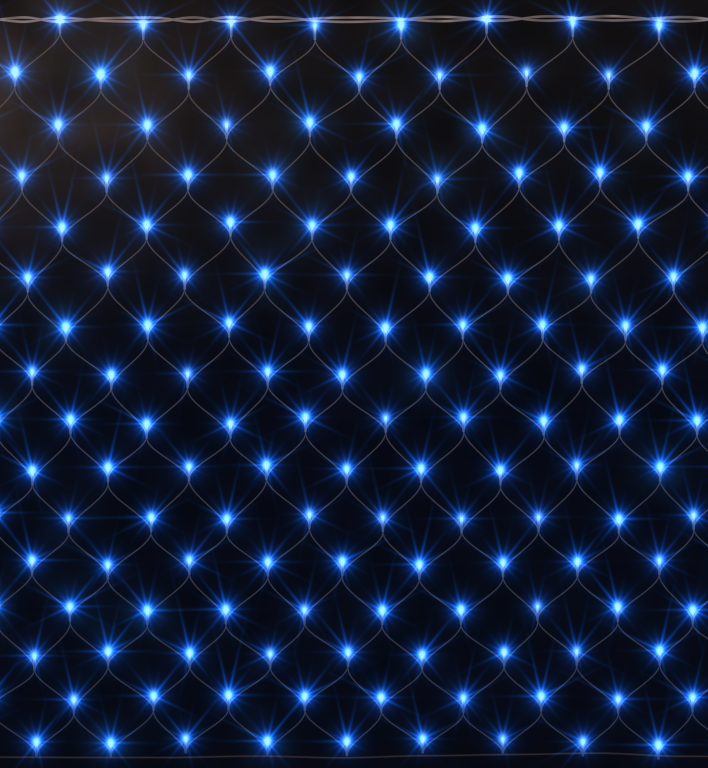
A Shadertoy shader for this pattern:

```glsl
#define ROWS 16.0
#define FIRST_ROW 0.0286      // height of the first row, measured from the top
#define ROW_STEP 0.0677
#define ROW_SHRINK 0.00035    // rows draw closer together downwards
#define COLUMN_ORIGIN 0.297
#define JITTER 0.010
#define SOCKET 0.018
#define WIRE_HALF 0.0009
#define GLOW_SIZE 0.0086
#define RAYS 14.0
#define TAU 6.2831853

float hash(vec2 p) {
    vec3 q = fract(p.xyx * 0.1031);
    q += dot(q, q.yzx + 33.33);
    return fract((q.x + q.y) * q.z);
}

float noise(vec2 p) {
    vec2 i = floor(p), f = fract(p);
    f = f * f * (3.0 - 2.0 * f);
    return mix(mix(hash(i), hash(i + vec2(1, 0)), f.x),
               mix(hash(i + vec2(0, 1)), hash(i + 1.0), f.x), f.y);
}

float columnStep(float row) {
    return mix(0.1113, 0.1016, smoothstep(0.0, 8.0, row));
}

float rowAt(float y) {
    float d = ROW_STEP * ROW_STEP - 4.0 * ROW_SHRINK * (y - FIRST_ROW);
    return (ROW_STEP - sqrt(max(d, 0.0))) / (2.0 * ROW_SHRINK);
}

// Bulb position; odd rows are shifted by half a column
vec2 bulbAt(float column, float row) {
    vec2 id = vec2(column, row);
    vec2 wobble = vec2(hash(id + 7.3), hash(id + 41.7)) - 0.5;
    return vec2(COLUMN_ORIGIN + columnStep(row) * (column + 0.5 * mod(row, 2.0)),
                FIRST_ROW + row * (ROW_STEP - ROW_SHRINK * row)) + JITTER * wobble;
}

float stroke(float dist, float halfWidth) {
    float px = 0.8 / iResolution.y;
    return 1.0 - smoothstep(halfWidth - px, halfWidth + px, dist);
}

// S-shaped wire, vertical at both ends
float wire(vec2 p, vec2 a, vec2 b, float bend) {
    float h = b.y - a.y, t = (p.y - a.y) / h;
    if (t < 0.0 || t > 1.0) return 0.0;
    float x = mix(a.x, b.x, t * t * (3.0 - 2.0 * t)) + bend * t * (1.0 - t);
    float slope = ((b.x - a.x) * 6.0 * t * (1.0 - t) + bend * (1.0 - 2.0 * t)) / h;
    return stroke(abs(p.x - x) * inversesqrt(1.0 + slope * slope), WIRE_HALF);
}

// Blue halo, thin rays and a pale core
vec3 bulbLight(vec2 q, vec2 id) {
    float r = length(q) + 1e-5;
    float sector = (atan(q.y, q.x) / TAU) * RAYS + 0.5;
    float ray = mod(floor(sector), RAYS);
    float across = (fract(sector) - 0.5) * TAU / RAYS * r;
    float reach = mix(0.007, 0.024, pow(hash(id * 3.1 + ray * 1.7), 2.0));
    reach *= 0.95 - 0.3 * q.y / r;
    float beam = exp(-across * across / 4e-6 - r / reach);
    float halo = exp(-r / GLOW_SIZE);
    vec2 c = q * vec2(1.0, 0.75) / 0.0054;
    float core = exp(-dot(c, c));
    return vec3(0.02, 0.52, 1.45) * halo + vec3(0.02, 0.27, 0.70) * beam
         + vec3(0.62, 0.50, 0.20) * core;
}

vec3 backdrop(vec2 p) {
    vec3 col = mix(vec3(0.068, 0.058, 0.060), vec3(0.026, 0.034, 0.068),
                   smoothstep(0.0, 0.6, p.y));
    vec2 w = (p - vec2(0.0, 0.13)) * vec2(3.4, 4.6);
    col += vec3(0.11, 0.085, 0.07) * exp(-dot(w, w)) * (0.5 + 0.7 * noise(p * 11.0));
    return col * (0.85 + 0.3 * noise(p * 24.0));
}

void mainImage(out vec4 fragColor, in vec2 fragCoord) {
    vec2 p = vec2(fragCoord.x, iResolution.y - fragCoord.y) / iResolution.y;
    vec3 col = backdrop(p), light = vec3(0.0);
    float wires = 0.0, sockets = 0.0, haze = 0.0;
    float baseRow = floor(rowAt(p.y));

    // Neighbouring bulbs and the two wires below each
    for (int j = -1; j <= 2; j++) {
        float row = baseRow + float(j);
        if (row < 0.0 || row >= ROWS) continue;
        float odd = mod(row, 2.0);
        float nearest = floor((p.x - COLUMN_ORIGIN) / columnStep(row) - 0.5 * odd + 0.5);
        for (int i = -1; i <= 1; i++) {
            vec2 id = vec2(nearest + float(i), row);
            vec2 bulb = bulbAt(id.x, row), q = p - bulb;
            vec2 drop = vec2(0.0, SOCKET);
            for (float side = 0.0; side < 2.0 && row < ROWS - 1.0; side++) {
                vec2 next = bulbAt(id.x + odd - 1.0 + side, row + 1.0);
                float bend = 0.03 * (hash(id + side * 19.0) - 0.5);
                wires = max(wires, wire(p, bulb + drop, next + drop, bend));
            }
            float along = clamp(q.y, 0.0, SOCKET);
            sockets = max(sockets, stroke(length(q - vec2(0.0, along)), 0.0017));
            light += bulbLight(q, id) * mix(0.68, 1.12, sqrt(hash(id + 3.9)));
            haze += step(0.87, hash(id + 63.0)) * exp(-dot(q, q) / 0.0011);
        }
    }

    // Main cord of two twisted strands, and a thin lower cord
    float sway = 0.0025 * (noise(vec2(p.x * 9.0, 2.0)) - 0.5);
    float twist = 0.0028 * sin(p.x * 38.0 + 4.0 * noise(p.xx * 5.0));
    float cord = max(stroke(abs(p.y - 0.0245 - sway - twist), 0.0017),
                     stroke(abs(p.y - 0.0245 - sway + twist), 0.0017));
    float lowerCord = stroke(abs(p.y - 0.983 - 3.0 * sway), 0.0011);

    vec3 wireColor = mix(vec3(0.36, 0.31, 0.29), vec3(0.22, 0.21, 0.26), p.y);
    col += vec3(0.015, 0.07, 0.11) * haze * noise(p * 38.0);
    col = mix(col, wireColor, 0.85 * wires);
    col = mix(col, vec3(0.25, 0.20, 0.19), 0.7 * lowerCord);
    col = mix(col, vec3(0.46, 0.40, 0.39) * (0.75 + 0.4 * noise(p * 60.0)), cord);
    col = mix(col, mix(vec3(0.42, 0.43, 0.50), vec3(0.20, 0.22, 0.32), p.y), 0.75 * sockets);
    fragColor = vec4(min(col + light, vec3(0.72, 0.94, 1.0)), 1.0);
}
```
